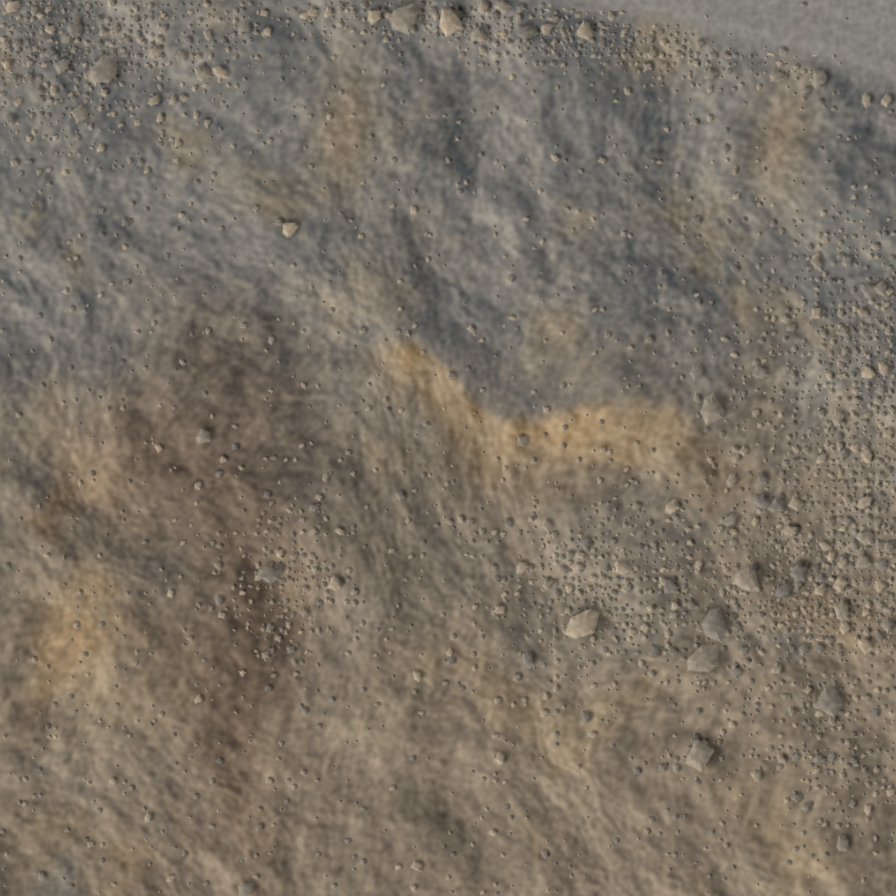
Write a three.js fragment shader that draws this texture.

```glsl
varying vec2 vUv;

const vec2 LIGHT = vec2(-0.86, -0.51);

vec2 hash2(vec2 p) {
  p = vec2(dot(p, vec2(127.1, 311.7)), dot(p, vec2(269.5, 183.3)));
  return fract(sin(p) * 43758.55);
}

float gradientNoise(vec2 p) {
  vec2 i = floor(p), f = fract(p), u = f * f * f * (f * (f * 6.0 - 15.0) + 10.0);
  vec2 e = vec2(1.0, 0.0);
  float a = dot(hash2(i) * 2.0 - 1.0, f);
  float b = dot(hash2(i + e) * 2.0 - 1.0, f - e);
  float c = dot(hash2(i + e.yx) * 2.0 - 1.0, f - e.yx);
  float d = dot(hash2(i + 1.0) * 2.0 - 1.0, f - 1.0);
  return mix(mix(a, b, u.x), mix(c, d, u.x), u.y);
}

float fbm(vec2 p) {
  float sum = 0.0, amp = 1.0;
  for (int i = 0; i < 5; i++) {
    sum += amp * gradientNoise(p);
    p = mat2(1.6, 1.2, -1.2, 1.6) * p + 7.3;
    amp *= 0.5;
  }
  return sum;
}

float blob(vec2 p, vec2 center, vec2 radius) {
  vec2 q = (p - center) / radius;
  return exp(-dot(q, q));
}

// Share of cells holding a stone, gathered in drifts
float stoneDensity(vec2 p) {
  float d = blob(p, vec2(0.06, 0.95), vec2(0.17, 0.08));
  d += blob(p, vec2(0.6, 0.965 - 0.12 * (p.x - 0.6)), vec2(0.28, 0.03));
  d += 0.9 * blob(p, vec2(0.98, 0.58), vec2(0.12, 0.14));
  d += 1.1 * blob(p, vec2(0.96, 0.37), vec2(0.11, 0.09));
  d += 0.65 * blob(p, vec2(0.7, 0.34), vec2(0.15, 0.09));
  d += 0.8 * blob(p, vec2(0.32, 0.35), vec2(0.06, 0.07));
  d += 0.5 * blob(p, vec2(0.98, 0.17), vec2(0.14, 0.08));
  return d * (0.85 + 1.1 * gradientNoise(p * 17.0)) + 0.07;
}

// One layer of angular stones, each with a soft cast shadow
vec3 addStones(vec3 ground, vec2 p, float cells, float amount, float rarity, float grain) {
  vec2 base = floor(p * cells - 0.5);
  for (int k = 0; k < 4; k++) {
    vec2 id = base + vec2(mod(float(k), 2.0), floor(float(k) / 2.0));
    vec2 rnd = hash2(id + cells);
    if (rnd.x > amount * (stoneDensity((id + 0.5) / cells) - rarity)) continue;
    vec2 look = hash2(id + cells * 2.7);
    vec2 q = p * cells - id - 0.25 - 0.5 * hash2(id + 31.0);
    float radius = mix(0.15, 0.4, look.x * look.x);
    if (length(q) > radius * 2.3) continue;
    float edge = -1.0, facing = 0.0;
    for (int s = 0; s < 6; s++) {
      float a = (float(s) + 0.7 * fract(look.y * 13.0 + float(s) * 0.618)) * 1.047 + look.y * 6.28;
      vec2 dir = vec2(cos(a), sin(a));
      float side = dot(q, dir) / (0.65 + 0.5 * fract(rnd.y * 7.0 + float(s) * 0.37));
      if (side > edge) { edge = side; facing = dot(dir, LIGHT); }
    }
    float shadow = 1.0 - smoothstep(0.4, 1.5, length(q + LIGHT * radius * 0.6) / radius);
    float cover = 1.0 - smoothstep(-0.002, 0.002, (edge - radius) / cells);
    float bevel = smoothstep(0.1, 0.9, edge / radius);
    vec3 rock = mix(vec3(0.5, 0.48, 0.45), vec3(0.72, 0.65, 0.55), rnd.y);
    rock *= 0.93 + 0.24 * facing * bevel + 0.2 * grain;
    ground = mix(ground * (1.0 - 0.4 * shadow), rock, cover * 0.85);
  }
  return ground;
}

void main() {
  vec2 p = vUv;
  vec2 warp = vec2(gradientNoise(p * 4.0 + 3.0), gradientNoise(p * 4.0 + 19.0));
  vec2 w = p + 0.07 * warp + 0.009 * vec2(gradientNoise(p * 23.0), gradientNoise(p * 23.0 + 5.0));
  float track = smoothstep(-0.02, 0.02, p.y - 1.0 + 0.24 * (p.x - 0.62) + 0.02 * warp.x);
  float patches = fbm(w * 5.0 + 40.0);

  // Cool dust above, warm earth below
  float warmth = smoothstep(0.8, 0.25, w.y + 0.35 * patches);
  vec3 color = mix(vec3(0.455, 0.445, 0.425), vec3(0.505, 0.455, 0.39), warmth);
  color = mix(color, vec3(0.57, 0.5, 0.4), 0.6 * smoothstep(0.05, 0.5, fbm(w * 7.0 + 11.0)));
  float leftSide = smoothstep(0.3, 0.1, w.x) * smoothstep(0.62, 0.45, w.y);
  color = mix(color, vec3(0.57, 0.46, 0.33), 0.6 * leftSide * smoothstep(0.0, 0.4, patches));
  color = mix(color, vec3(0.49, 0.485, 0.47), 0.65 * leftSide * smoothstep(0.0, 0.4, -patches));
  float damp = blob(w, vec2(0.22, 0.5), vec2(0.1, 0.12)) + blob(w, vec2(0.27, 0.22), vec2(0.05, 0.2));
  color = mix(color, vec3(0.37, 0.305, 0.255), 0.65 * min(damp, 1.0));
  float shade = blob(w, vec2(0.4, 0.46), vec2(0.13, 0.08)) + blob(w, vec2(0.78, 0.7), vec2(0.06, 0.14));
  color *= 1.0 - 0.13 * (shade + blob(w, vec2(0.47, 0.83), vec2(0.05, 0.1)));
  float sunny = blob(w, vec2(0.37, 0.86), vec2(0.035, 0.08)) + blob(w, vec2(0.88, 0.85), vec2(0.035, 0.08));
  color = mix(color, vec3(0.63, 0.53, 0.4), 0.5 * sunny);

  // Relief lit from the lower left
  float lit = (fbm(w * 6.0) - fbm((w + LIGHT * 0.004) * 6.0)) / 0.004;
  color += lit * 0.008 * vec3(1.0, 0.89, 0.73) * (1.0 - 0.85 * track);

  // Sunlit bank with a shaded hollow above it
  float crest = 0.61 - 0.07 * smoothstep(0.44, 0.57, w.x) - 0.12 * smoothstep(0.72, 1.0, w.x);
  float drop = crest - w.y + 0.02 * gradientNoise(p * 35.0);
  float span = smoothstep(0.34, 0.45, w.x) * smoothstep(0.9, 0.66, w.x);
  float bank = smoothstep(-0.01, 0.015, drop) * smoothstep(0.1, 0.01, drop);
  float hollow = smoothstep(0.006, -0.02, drop) * smoothstep(-0.1, -0.01, drop);
  float crumble = 0.65 + 0.5 * gradientNoise(w * 24.0);
  color = mix(color, vec3(0.65, 0.53, 0.37) + 0.01 * lit, 0.85 * span * bank * crumble);
  color = mix(color, vec3(0.37, 0.365, 0.36), 0.4 * span * hollow);

  // Fanned scrape marks
  vec2 ray = w - vec2(0.52, 0.68);
  float scrape = gradientNoise(vec2(atan(ray.x, -ray.y) * 38.0, length(ray) * 9.0));
  float scraped = smoothstep(0.45, 0.2, p.y) * (0.4 + smoothstep(-0.2, 0.3, warp.y));
  color += 0.06 * scrape * scraped * vec3(1.0, 0.93, 0.8);

  // Smooth track in the corner
  float rut = gradientNoise(vec2(p.x * 4.0, (p.y + 0.2 * p.x) * 55.0));
  color = mix(color, vec3(0.535, 0.52, 0.495) + 0.07 * rut, 0.85 * track);

  // Grit, then stones from small to large
  float grain = gradientNoise(p * 150.0);
  color += 0.07 * grain + 0.06 * gradientNoise(p * 85.0 + 8.0);
  float loose = 1.0 - 0.9 * track;
  color = addStones(color, p, 120.0, 1.2 * loose, 0.0, grain);
  color = addStones(color, p + 0.0, 75.0, 0.9 * loose, 0.02, grain);
  color = addStones(color, p, 42.0, 0.7 * loose, 0.06, grain);
  color = addStones(color, p, 21.0, 0.45 * loose, 0.1, grain);
  gl_FragColor = vec4(clamp(color, 0.0, 1.0), 1.0);
}
```
